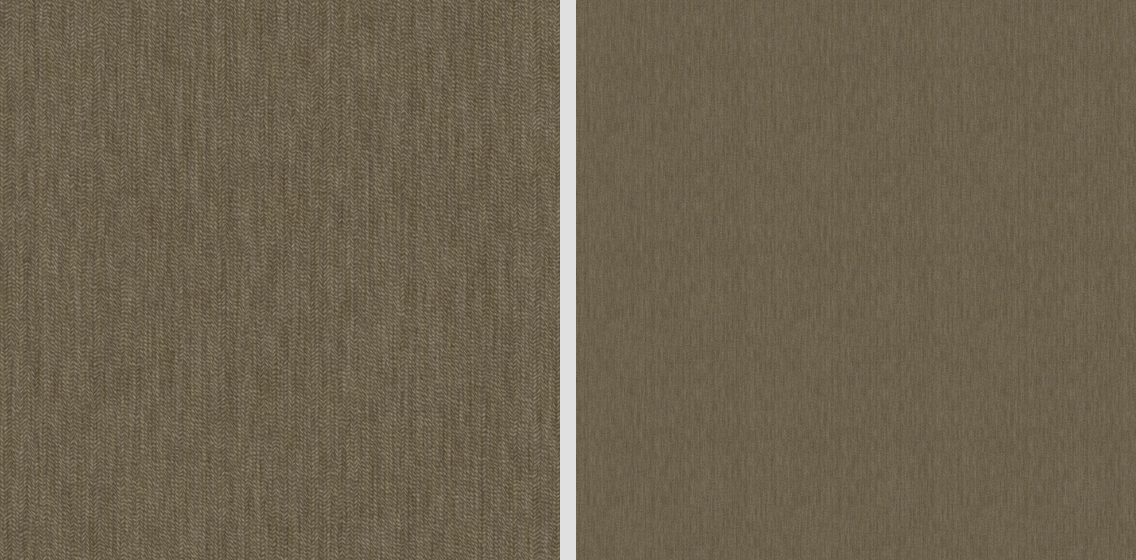
Left: one tile. Right: repeated 3 by 3.
Write a Shadertoy shader that draws this texture.

```glsl
// Tileable olive-brown twill cloth with short slanted stitches and fine vertical yarns.

const float TAU = 6.2831853;

float hash(vec2 p) {
    vec3 q = fract(p.xyx * vec3(0.1031, 0.1030, 0.0973));
    q += dot(q, q.yzx + 33.33);
    return fract((q.x + q.y) * q.z);
}

// Gradient noise that wraps after a whole number of cells
float corner(vec2 cell, vec2 offset, vec2 period) {
    float angle = TAU * hash(mod(cell, period) + period * 0.37);
    return dot(vec2(cos(angle), sin(angle)), offset);
}

float wrapNoise(vec2 uv, vec2 period) {
    vec2 p = uv * period;
    vec2 i = floor(p), f = p - i;
    vec2 w = f * f * f * (f * (f * 6.0 - 15.0) + 10.0);
    vec2 e = vec2(1.0, 0.0);
    return mix(
        mix(corner(i, f, period), corner(i + e, f - e, period), w.x),
        mix(corner(i + e.yx, f - e.yx, period), corner(i + 1.0, f - 1.0, period), w.x),
        w.y);
}

// Brightness of one slanted stitch; neighbouring yarns are out of step
float twill(vec2 uv) {
    vec2 count = vec2(144.0, 136.0);
    float x = uv.x * count.x + 0.35 * wrapNoise(uv, vec2(60.0, 30.0));
    float yarn = floor(x);
    float across = x - yarn - 0.5;
    float yarnId = mod(yarn, count.x);
    float slant = hash(vec2(yarnId, 83.0)) < 0.2 ? -0.6 : 0.75;
    float along = uv.y * count.y + 0.25 * yarn + slant * across
                + 0.25 * hash(vec2(yarnId, 157.0))
                + 0.7 * wrapNoise(uv, vec2(70.0, 36.0));

    float stitchId = mod(floor(along), count.y);
    float crown = 0.5 + 0.5 * cos(TAU * across);
    float ridge = -cos(TAU * along);

    float relief = 0.064 * ridge * mix(0.4, 1.0, crown) + 0.036 * (crown - 0.5);
    float stitchTone = 0.075 * (hash(vec2(yarnId, stitchId)) - 0.5) * (0.5 + 0.5 * ridge);
    float yarnTone = 0.022 * (hash(vec2(yarnId, 271.0)) - 0.5);
    return relief + stitchTone + yarnTone;
}

// Thin vertical slubs with a trace of weft banding
float streaks(vec2 uv) {
    return 0.060 * wrapNoise(uv, vec2(190.0, 14.0))
         + 0.028 * wrapNoise(uv, vec2(90.0, 7.0))
         + 0.012 * wrapNoise(uv, vec2(9.0, 80.0))
         + 0.008 * wrapNoise(uv, vec2(5.0, 4.0));
}

void mainImage(out vec4 fragColor, in vec2 fragCoord) {
    vec2 uv = fragCoord / iResolution.xy;

    float fibre = 0.085 * wrapNoise(uv, vec2(240.0, 190.0));
    float light = twill(uv) + streaks(uv) + fibre;

    vec3 cloth = vec3(0.424, 0.381, 0.302);
    vec3 color = cloth + light * vec3(1.0, 1.03, 0.98);
    color.b -= 0.02 * wrapNoise(uv, vec2(64.0, 12.0));

    fragColor = vec4(clamp(color, 0.0, 1.0), 1.0);
}
```
